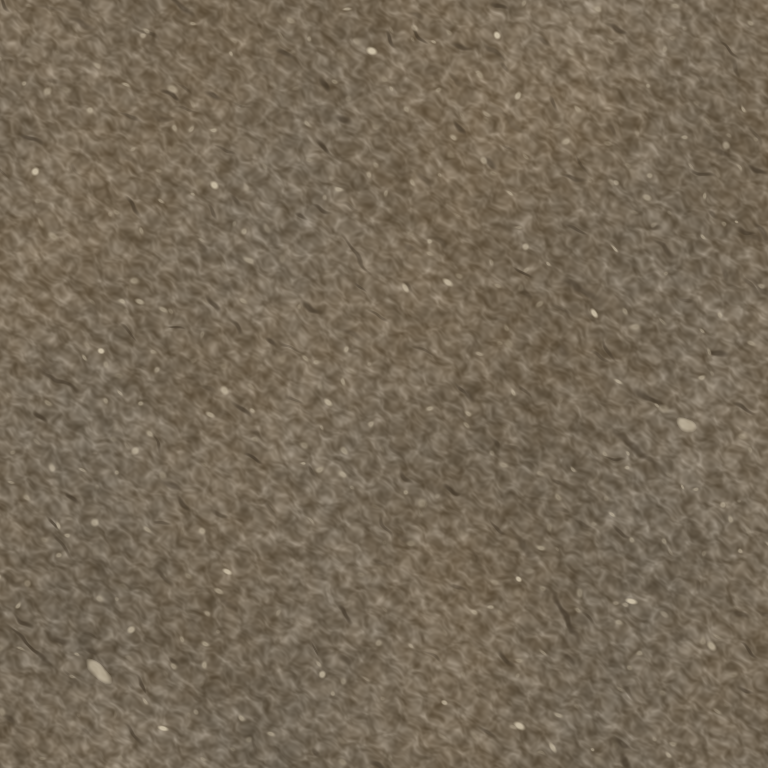
Write a WebGL 2 fragment shader that draws this texture.

```glsl
#version 300 es
precision highp float;

#define SOIL_COLOR vec3(0.456, 0.406, 0.336)
#define SPECK_COLOR vec3(0.84, 0.79, 0.69)
#define CRACK_COLOR vec3(0.24, 0.20, 0.15)
#define GRAIN_DIRECTION vec2(0.8, -0.6)
#define GRAIN_FREQUENCY vec2(62.0, 100.0)
#define GRAIN_CONTRAST 0.145
#define FINE_CONTRAST 0.085
#define CLUMP_CONTRAST 0.085
#define PATCH_CONTRAST 0.045

uniform vec2 u_resolution;
out vec4 fragColor;

// Integer hash: three values from 0 to 1 per cell and seed
vec3 hash3(vec2 cell, int seed) {
    uvec3 v = uvec3(ivec3(ivec2(cell), seed)) * 1664525u + 1013904223u;
    v.x += v.y * v.z; v.y += v.z * v.x; v.z += v.x * v.y;
    v ^= v >> 16u;
    v.x += v.y * v.z; v.y += v.z * v.x; v.z += v.x * v.y;
    return vec3(v >> 8u) / 16777216.0;
}

float cornerSlope(vec2 cell, vec2 offset, int seed) {
    float angle = 6.2832 * hash3(cell, seed).x;
    return dot(vec2(cos(angle), sin(angle)), offset);
}

// Gradient noise, centred on zero
float noise(vec2 p, int seed) {
    vec2 cell = floor(p), f = p - cell;
    vec2 u = f * f * f * (f * (f * 6.0 - 15.0) + 10.0);
    vec2 e = vec2(1.0, 0.0);
    float low = mix(cornerSlope(cell, f, seed),
                    cornerSlope(cell + e.xy, f - e.xy, seed), u.x);
    float high = mix(cornerSlope(cell + e.yx, f - e.yx, seed),
                     cornerSlope(cell + e.xx, f - e.xx, seed), u.x);
    return mix(low, high, u.y);
}

// Soft ellipses in random cells; size is given in cell widths
float scatter(vec2 p, float cells, float chance, vec2 size, float softness, int seed) {
    vec2 q = p * cells, home = floor(q);
    float cover = 0.0;
    for (int y = -1; y <= 1; y++) {
        for (int x = -1; x <= 1; x++) {
            vec2 cell = home + vec2(x, y);
            vec3 place = hash3(cell, seed);
            if (place.z > chance) continue;
            vec3 shape = hash3(cell, seed + 50);
            float tilt = (shape.x - 0.5) * 0.9;
            vec2 d = q - cell - place.xy;
            d = mat2(cos(tilt), -sin(tilt), sin(tilt), cos(tilt)) * d;
            d /= size * (0.6 + 0.6 * shape.yz);
            float strength = 1.0 - place.z / chance;
            float mask = 1.0 - smoothstep(1.0 - softness, 1.0 + softness, length(d));
            cover = max(cover, strength * mask);
        }
    }
    return cover;
}

void main() {
    vec2 canvas = gl_FragCoord.xy / u_resolution.y;
    vec2 across = vec2(-GRAIN_DIRECTION.y, GRAIN_DIRECTION.x);
    vec2 p = vec2(dot(canvas, GRAIN_DIRECTION), dot(canvas, across));

    // Warp that breaks up straight edges
    vec2 warp = vec2(noise(p * 48.0, 1), noise(p * 48.0, 2));
    vec2 w = p + 0.006 * warp;

    // Broad patches, clumps and grains
    float patches = noise(canvas * 3.5, 3) + 0.6 * noise(canvas * 9.0, 4);
    float clumps = noise(w * GRAIN_FREQUENCY * 0.45, 5);
    float grains = noise(w * GRAIN_FREQUENCY, 6);
    float fine = noise(w * GRAIN_FREQUENCY * vec2(2.1, 1.9) + 7.3, 7);
    float tone = PATCH_CONTRAST * patches + CLUMP_CONTRAST * clumps
               + GRAIN_CONTRAST * grains + FINE_CONTRAST * fine;
    tone += 1.2 * tone * tone;
    tone += 0.012 * (canvas.y - 0.5);

    // Warm and greenish drift in hue
    float hue = noise(canvas * 4.0 + 3.1, 8) + 0.5 * noise(p * 40.0, 9);
    vec3 color = SOIL_COLOR + tone;
    color += vec3(0.014, 0.0, -0.016) * (hue + 0.5 * (canvas.y - 0.5));

    // Dark cracks, short and long
    float cracks = scatter(w, 26.0, 0.30, vec2(0.30, 0.075), 0.6, 10);
    float fissures = scatter(w, 9.0, 0.28, vec2(0.25, 0.032), 0.6, 11);
    color = mix(color, CRACK_COLOR, 0.65 * max(cracks, fissures));

    // Pale chips, bright specks and a few pebbles
    float chips = scatter(w, 48.0, 0.24, vec2(0.26, 0.18), 0.6, 12);
    float specks = scatter(p, 30.0, 0.07, vec2(0.17, 0.13), 0.5, 13);
    float pebbles = scatter(w, 9.0, 0.05, vec2(0.15, 0.09), 0.3, 14);
    float pale = max(0.5 * chips * chips, max(0.9 * specks, 0.75 * sqrt(pebbles)));
    color = mix(color, SPECK_COLOR, pale);

    fragColor = vec4(clamp(color, 0.0, 1.0), 1.0);
}
```
